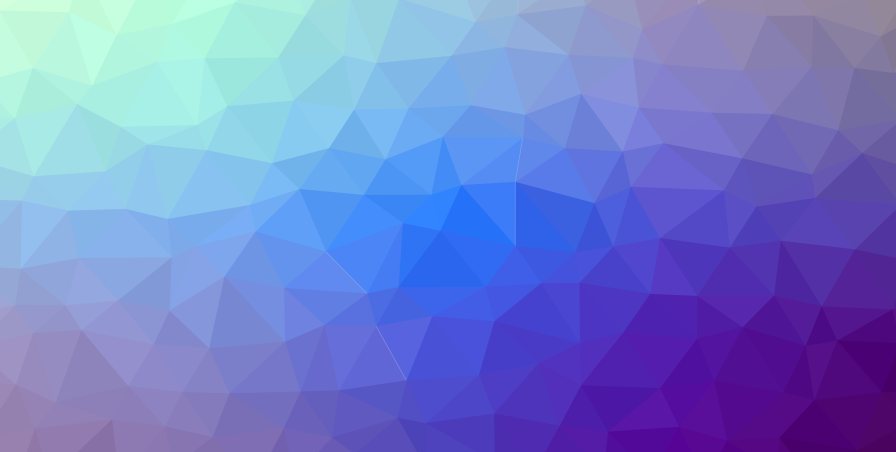
This background is drawn by a WebGL 2 fragment shader. Its source:

```glsl
#version 300 es
precision highp float;
// Low-poly gradient: a staggered grid of jittered vertices is split into
// triangles, and each facet takes one flat tone from a smooth colour field.
// Facets are blended by edge coverage; a few carry a thin pale seam.

uniform vec2 u_resolution;
out vec4 outColor;

// Mesh layout in units of the canvas height
const vec2 CELL = vec2(0.129, 0.101);
const vec2 ORIGIN = vec2(0.922, 0.052);
const float JITTER = 0.68;
const float ROW_WAVE = 0.018;
const float SHADE_RANGE = 0.046;
const vec3 SEAM_COLOR = vec3(0.72, 0.76, 0.92);

float hash(vec2 p) {
  return fract(sin(dot(p, vec2(127.1, 311.7))) * 43758.5453);
}

float saturate(float x) {
  return clamp(x, 0.0, 1.0);
}

// Five evenly spaced colour stops
vec3 ramp(float t, vec3 a, vec3 b, vec3 c, vec3 d, vec3 e) {
  float s = t * 4.0;
  vec3 color = mix(a, b, saturate(s));
  color = mix(color, c, saturate(s - 1.0));
  color = mix(color, d, saturate(s - 2.0));
  return mix(color, e, saturate(s - 3.0));
}

// Colour field over the canvas: horizontal ramps blended vertically
vec3 field(vec2 uv) {
  vec3 bottom = ramp(uv.x, vec3(0.58, 0.48, 0.66), vec3(0.50, 0.43, 0.68),
    vec3(0.30, 0.25, 0.73), vec3(0.34, 0.01, 0.59), vec3(0.28, 0.0, 0.35));
  vec3 lower = ramp(uv.x, vec3(0.63, 0.59, 0.78), vec3(0.51, 0.54, 0.82),
    vec3(0.28, 0.33, 0.87), vec3(0.33, 0.11, 0.68), vec3(0.31, 0.02, 0.47));
  vec3 middle = ramp(uv.x, vec3(0.58, 0.75, 0.92), vec3(0.48, 0.68, 0.95),
    vec3(0.11, 0.46, 1.0), vec3(0.33, 0.30, 0.81), vec3(0.32, 0.22, 0.64));
  vec3 upper = ramp(uv.x, vec3(0.68, 0.95, 0.88), vec3(0.61, 0.91, 0.90),
    vec3(0.44, 0.66, 0.94), vec3(0.51, 0.50, 0.83), vec3(0.45, 0.42, 0.62));
  vec3 top = ramp(uv.x, vec3(0.82, 1.0, 0.85), vec3(0.70, 1.0, 0.87),
    vec3(0.58, 0.77, 0.87), vec3(0.62, 0.57, 0.74), vec3(0.55, 0.51, 0.57));
  return ramp(uv.y, bottom, lower, middle, upper, top);
}

// Jittered mesh vertex; rows alternate by half a cell and bend gently
vec2 vertex(vec2 id) {
  vec2 jitter = vec2(hash(id), hash(id + 47.3)) - 0.5;
  float stagger = 0.5 * mod(id.y + 1.0, 2.0);
  vec2 v = ORIGIN + CELL * (id + vec2(stagger, 0.0) + JITTER * jitter);
  v.y += ROW_WAVE * cos(3.2 * (v.x - 1.0));
  return v;
}

// Signed distance to the line a-b, positive on its right side
float sideDistance(vec2 p, vec2 a, vec2 b) {
  vec2 d = normalize(b - a);
  return dot(p - a, vec2(d.y, -d.x));
}

// One facet: rgb is its weighted colour, a is its coverage
vec4 facet(vec2 p, vec2 a, vec2 b, vec2 c, float seed, float aspect, float pixel) {
  float winding = -sign(sideDistance(c, a, b));
  float ab = winding * sideDistance(p, a, b);
  float bc = winding * sideDistance(p, b, c);
  float ca = winding * sideDistance(p, c, a);
  float coverage = saturate(0.5 - max(ab, max(bc, ca)) / pixel);

  vec2 center = (a + b + c) / 3.0;
  vec2 uv = clamp(center / vec2(aspect, 1.0), 0.0, 1.0);
  vec3 color = field(uv) + SHADE_RANGE * (seed - 0.5);

  float seam = step(0.98, seed) * (1.0 - smoothstep(0.0, 0.003, abs(ab)));
  color = mix(color, SEAM_COLOR, 0.4 * seam);
  return vec4(color, 1.0) * coverage;
}

void main() {
  float aspect = u_resolution.x / u_resolution.y;
  float pixel = 1.0 / u_resolution.y;
  vec2 p = gl_FragCoord.xy * pixel;
  vec2 home = floor((p - ORIGIN) / CELL);
  vec4 total = vec4(0.0);

  // Visit nearby cells and split each along its shorter diagonal
  for (int y = -1; y <= 1; y++) {
    for (int x = -2; x <= 1; x++) {
      vec2 id = home + vec2(x, y);
      vec2 a = vertex(id);
      vec2 b = vertex(id + vec2(1.0, 0.0));
      vec2 c = vertex(id + vec2(1.0, 1.0));
      vec2 d = vertex(id + vec2(0.0, 1.0));
      float seed1 = hash(id + 11.7);
      float seed2 = hash(id + 83.1);
      if (distance(a, c) < distance(b, d)) {
        total += facet(p, a, c, b, seed1, aspect, pixel);
        total += facet(p, a, c, d, seed2, aspect, pixel);
      } else {
        total += facet(p, b, d, a, seed1, aspect, pixel);
        total += facet(p, b, d, c, seed2, aspect, pixel);
      }
    }
  }

  vec3 backdrop = field(p / vec2(aspect, 1.0));
  vec3 color = total.a > 0.001 ? total.rgb / total.a : backdrop;
  outColor = vec4(clamp(color, 0.0, 1.0), 1.0);
}
```
